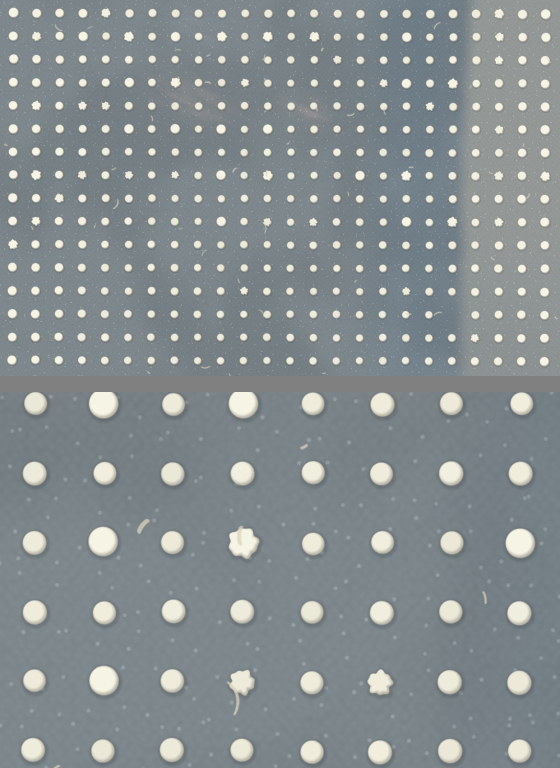
Top, the full canvas; bottom, a detail of the centre.
Write a WebGL 1 fragment shader that draws this pattern.

```glsl
precision highp float;
// Worn blue-grey board pierced by a 24 by 16 grid of pale round holes, with smudges and flecks.
uniform vec2 u_resolution;

float hash(vec2 p) {
  return fract(sin(dot(p, vec2(127.1, 311.7))) * 4375.85);
}

vec2 hash2(vec2 p) {
  return vec2(hash(p), hash(p + 41.3));
}

// Distance to the nearest scattered point
float cellular(vec2 p) {
  vec2 cell = floor(p);
  float nearest = 2.0;
  for (int j = -1; j <= 1; j++) {
    for (int i = -1; i <= 1; i++) {
      vec2 c = cell + vec2(float(i), float(j));
      nearest = min(nearest, length(c + hash2(c) - p));
    }
  }
  return nearest;
}

float waves(vec2 p) {
  float sum = 0.0;
  float amplitude = 0.5;
  for (int i = 0; i < 4; i++) {
    sum += amplitude * sin(p.x + 1.7 * sin(p.y)) * cos(p.y * 0.9 + p.x * 0.4);
    p = mat2(1.5, 1.1, -1.1, 1.5) * p + 2.3;
    amplitude *= 0.55;
  }
  return sum;
}

// Soft, streaky stain around a centre
float smudge(vec2 p, vec2 centre, vec2 size) {
  vec2 d = p - centre;
  d.y += 0.35 * d.x;
  float streak = 0.55 + 0.7 * waves(vec2(d.x * 1.4, d.y * 4.0) + centre);
  return exp(-dot(d / size, d / size)) * clamp(streak, 0.0, 1.0);
}

vec3 board(vec2 p) {
  float tone = smoothstep(-0.35, 0.35, waves(p * 0.3) + 0.04 * (abs(p.x - 11.0) - 6.0));
  vec3 color = mix(vec3(0.455, 0.495, 0.515), vec3(0.49, 0.53, 0.55), tone);
  // Bluer band beside the faded strip on the right
  color += vec3(-0.025, -0.01, 0.01) * exp(-pow((p.x - 18.2) / 1.9, 2.0));
  float border = 19.8 + 0.05 * max(p.y - 9.0, 0.0) + 0.1 * waves(p * vec2(0.5, 1.2));
  float faded = smoothstep(border - 0.25, border + 0.6, p.x);
  color = mix(color, vec3(0.575, 0.595, 0.59), faded * (0.75 + 0.25 * smoothstep(0.0, 7.0, p.y)));
  // Brownish rubbed stains and a pale patch
  float stain = smudge(p, vec2(8.1, 12.0), vec2(1.8, 0.9));
  stain += smudge(p, vec2(13.5, 11.4), vec2(1.1, 0.6));
  color = mix(color, vec3(0.63, 0.60, 0.59), 0.65 * min(stain, 1.0));
  color += 0.03 * smudge(p, vec2(8.2, 15.1), vec2(1.5, 1.2));
  // Woven grain and fine specks
  color += 0.006 * sin(p.x * 34.0) * sin(p.y * 29.0 + 2.0 * sin(p.x * 3.0));
  color += 0.022 * (0.45 - cellular(p * 9.0));
  color += 0.09 * smoothstep(0.10, 0.03, cellular(p * 2.3 + 5.0));
  return color;
}

// Thin curved fibres, one per sparse cell
float flecks(vec2 p, float px) {
  vec2 cell = floor(p);
  vec2 d = fract(p) - 0.3 - 0.4 * hash2(cell + 7.0);
  float angle = 6.28 * hash(cell + 19.0);
  d = mat2(cos(angle), sin(angle), -sin(angle), cos(angle)) * d;
  float reach = 0.03 + 0.15 * pow(hash(cell + 3.0), 2.0);
  d.y += 2.0 * d.x * d.x;
  d.x -= clamp(d.x, -reach, reach);
  float width = 0.008 + 0.018 * hash(cell + 29.0);
  return step(0.80, hash(cell + 11.0)) * smoothstep(px, -px, length(d) - width);
}

void main() {
  float px = 16.25 / u_resolution.y;
  vec2 p = gl_FragCoord.xy * px;
  vec3 color = board(p);

  // Slightly skewed grid, one hole per unit cell
  vec2 grid = p - vec2(0.03 + 0.004 * p.y, 0.19 - 0.0025 * p.x);
  vec2 id = floor(grid);
  vec2 d = fract(grid) - 0.5 - 0.03 * (hash2(id) - 0.5);

  // Holes widen towards the rim; some on alternate rows and columns are larger
  float side = pow(abs(id.x - 11.5) / 11.5, 3.0);
  float alternate = mod(id.x, 2.0) * (1.0 - mod(id.y, 2.0)) * step(5.5, id.y);
  float big = alternate * step(0.58, hash(id + 17.0));
  float radius = 0.168 + 0.034 * side + 0.015 * step(14.5, id.y) + 0.014 * (hash(id + 5.0) - 0.5);
  radius = mix(radius, 0.212, big);
  float ragged = step(0.95 - 0.35 * alternate, hash(id + 23.0));
  float theta = atan(d.y, d.x) + 6.28 * hash(id);
  radius += ragged * (0.014 * sin(theta * 5.0) + 0.012 * sin(theta * 8.0 + 1.0));

  float dist = length(d) - radius;
  float present = 1.0 - step(length(id - vec2(19.0, 2.0)), 0.5);
  float shadow = smoothstep(0.07, 0.0, length(d - vec2(0.012, -0.022)) - radius);
  color *= 1.0 - 0.13 * shadow * present;

  // Pale opening with a shaded inner wall
  float bright = clamp(0.5 + 0.5 * side + 0.6 * big + 0.3 * hash(id + 31.0), 0.0, 1.0);
  vec3 core = mix(vec3(0.87, 0.86, 0.79), vec3(0.965, 0.955, 0.895), bright);
  float wall = smoothstep(-0.05, 0.02, length(d - vec2(-0.018, 0.022)) - radius);
  vec3 opening = mix(core, vec3(0.73, 0.72, 0.66), wall);
  color = mix(color, opening, present * smoothstep(px, -px, dist));

  color = mix(color, vec3(0.86, 0.83, 0.74), 0.75 * flecks(p * 0.8 + 0.4, px * 0.8));
  gl_FragColor = vec4(color, 1.0);
}
```
